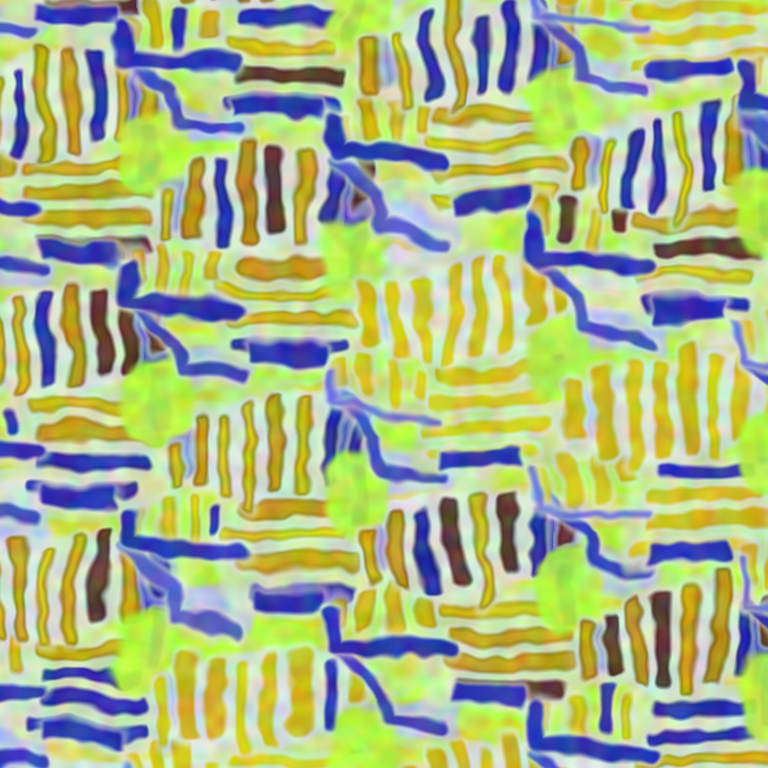
Give the GLSL for this pattern, as a WebGL 1 fragment shader.

```glsl
precision highp float;
// Painterly patchwork: a sheared grid of motifs, each with an oval of upright
// slats, a stack of level slats and blue hooked strokes, on a lime ground.
// Neighbouring motifs are painted in order over noise-warped coordinates.
uniform vec2 u_resolution;

const float VIEW = 7.68;              // canvas height in pattern units
const vec2 CELL = vec2(2.05, 2.45);   // motif spacing
const vec2 ORIGIN = vec2(0.60, 6.68); // centre of the first motif
const float COLUMN_DROP = 1.0;        // each column sits lower than the last
const float PITCH = 0.27;             // slat spacing
const float SOFT = 0.032;             // edge blur
const float HALO = 0.10;              // pale rim around strokes
const float DARK_SHARE = 0.66;        // share of motifs with dark slats
const float GRAIN = 0.16;             // strength of colour mottling

const vec3 PALE = vec3(0.84, 0.89, 0.86);
const vec3 MINT = vec3(0.77, 0.90, 0.58);
const vec3 LIME = vec3(0.71, 0.96, 0.26);
const vec3 YELLOW = vec3(0.84, 0.82, 0.13);
const vec3 OCHRE = vec3(0.71, 0.52, 0.12);
const vec3 BROWN = vec3(0.38, 0.25, 0.20);
const vec3 LAVENDER = vec3(0.69, 0.74, 0.94);
const vec3 BLUE = vec3(0.18, 0.21, 0.69);

float hash(vec2 p) {
  return fract(sin(dot(p, vec2(127.1, 311.7))) * 43758.5453);
}

float noise(vec2 p) {
  vec2 i = floor(p), f = fract(p);
  f = f * f * (3.0 - 2.0 * f);
  return mix(mix(hash(i), hash(i + vec2(1, 0)), f.x),
             mix(hash(i + vec2(0, 1)), hash(i + vec2(1, 1)), f.x), f.y);
}

vec2 noise2(vec2 p) {
  return vec2(noise(p), noise(p + 37.3)) - 0.5;
}

float box(vec2 p, vec2 halfSize, float corner) {
  vec2 d = abs(p) - halfSize + corner;
  return length(max(d, 0.0)) + min(max(d.x, d.y), 0.0) - corner;
}

float segment(vec2 p, vec2 a, vec2 b) {
  vec2 ab = b - a;
  return length(p - a - ab * clamp(dot(p - a, ab) / dot(ab, ab), 0.0, 1.0));
}

// Flat patch with a blurred edge
void wash(inout vec3 col, float d, vec3 tint, float opacity) {
  col = mix(col, tint, opacity * (1.0 - smoothstep(-0.06, 0.06, d)));
}

// Stroke with a pale halo
void stroke(inout vec3 col, float d, vec3 tint) {
  col = mix(col, PALE, 0.6 * (1.0 - smoothstep(0.0, HALO, d)));
  col = mix(col, tint, 1.0 - smoothstep(-SOFT, SOFT, d));
}

// Row of bars along x; roundness bends the row's outline into an oval
void slats(inout vec3 col, vec2 p, vec2 size, float roundness, float seed, float dark) {
  float k = floor(p.x / PITCH);
  float centre = (k + 0.5) * PITCH;
  float e = centre / size.x;
  if (abs(e) > 1.0) return;
  float pick = hash(vec2(k, seed)), vary = hash(vec2(seed, k + 9.0));
  float len = size.y * mix(1.0, sqrt(1.0 - e * e), roundness) * (0.8 + 0.3 * vary);
  vec2 q = vec2(p.x - centre, p.y - (pick - 0.5) * 0.2);
  vec3 tint = mix(YELLOW, OCHRE, pick * (0.35 + 0.65 * dark));
  float cool = dark * (0.45 + 0.5 * e);
  if (vary < cool) tint = mix(BLUE, BROWN, step(0.7, pick));
  float d = box(q, vec2(0.055 + 0.035 * pick, len), 0.05);
  tint *= 1.0 - 0.3 * dark * smoothstep(-0.06, 0.0, d);
  stroke(col, d, tint);
}

void motif(inout vec3 col, vec2 p, vec2 id) {
  float seed = hash(id + 3.7), other = hash(id + 51.3);
  float dark = seed < DARK_SHARE ? 1.0 : 0.1;
  p += (vec2(other, seed) - 0.5) * 0.14;

  // Lime and lavender patches between the motifs
  wash(col, box(p - vec2(-1.1, 0.45), vec2(0.32, 0.42), 0.25), LIME, 0.9);
  wash(col, box(p - vec2(1.5, -0.25), vec2(0.3 + 0.25 * other, 0.19), 0.1), LAVENDER, 0.85);

  // Level slats below, short upright ones at their left
  vec2 level = p - vec2(0.3, -1.05);
  wash(col, box(level, vec2(0.8, 0.6), 0.15), mix(PALE, MINT, other), 0.75);
  slats(col, vec2(-level.y, level.x), vec2(0.66, 0.66), 0.0, seed + 5.0, dark * 0.6);
  slats(col, p - vec2(-0.9, -0.7), vec2(0.42, 0.25), 0.5, seed + 8.0, dark * 0.4);

  // Oval of upright slats, rising to the right
  vec2 oval = vec2(p.x, p.y - 0.14 * p.x);
  wash(col, (length(oval / vec2(1.08, 0.52)) - 1.0) * 0.5, PALE, 0.85);
  wash(col, box(p - vec2(-0.86, -0.08), vec2(0.13, 0.25), 0.12), mix(LAVENDER, BLUE, 0.5 * dark), 0.8);
  wash(col, box(p - vec2(0.85, 0.0), vec2(0.2, 0.36), 0.18), mix(LAVENDER, BLUE, 0.85 * dark), dark);
  slats(col, oval, vec2(1.05, 0.53), 0.75, seed, dark);

  // Blue strokes: bent one above, hook at lower left, bar and edge
  float bend = min(segment(p, vec2(-1.35, 1.45), vec2(-0.92, 1.05)),
               min(segment(p, vec2(-0.92, 1.05), vec2(-0.85, 0.76)),
                   segment(p, vec2(-0.85, 0.76), vec2(-0.25, 0.68))));
  stroke(col, bend - 0.065, mix(BLUE, LAVENDER, 0.35 * other));
  float hook = min(segment(p, vec2(-1.38, -0.65), vec2(-1.36, -1.0)),
                   segment(p, vec2(-1.36, -1.0), vec2(-0.25, -1.1)));
  stroke(col, hook - 0.03 - 0.05 * dark, mix(LAVENDER, BLUE, 0.4 + 0.6 * dark));
  stroke(col, box(p - vec2(0.2, -1.52), vec2(0.3 + 0.15 * other, 0.09), 0.03), BLUE);
  stroke(col, box(p - vec2(0.96, -0.55), vec2(0.07, 0.3 * dark), 0.04), BLUE);
}

void main() {
  vec2 uv = gl_FragCoord.xy / u_resolution.y * VIEW;
  vec2 q = uv + noise2(uv * 2.2) * 0.16 + noise2(uv * 7.0) * 0.06;

  // Ground: lime fields, pale clearings and level streaks
  vec3 col = mix(PALE, LIME, smoothstep(0.28, 0.6, noise(q * vec2(1.1, 1.7) + 4.0)));
  col = mix(col, MINT, 0.7 * smoothstep(0.5, 0.75, noise(q * vec2(1.3, 6.0))));
  col = mix(col, YELLOW, 0.6 * smoothstep(0.68, 0.85, noise(q * vec2(1.5, 6.5) + 20.0)));

  // Nearby motifs, painted in a fixed order
  float column = floor((q.x - ORIGIN.x) / CELL.x + 0.5);
  for (int i = -1; i <= 1; i++) {
    float cx = column + float(i);
    vec2 top = ORIGIN + vec2(cx * CELL.x, -cx * COLUMN_DROP);
    float row = floor((q.y - top.y) / CELL.y + 0.5);
    for (int j = -1; j <= 1; j++) {
      float cy = row + float(j);
      motif(col, q - top - vec2(0.0, cy * CELL.y), vec2(cx, cy));
    }
  }

  // Soft colour mottling
  col += GRAIN * vec3(noise2(uv * 8.0), noise(uv * 6.0 + 71.0) - 0.5);
  gl_FragColor = vec4(clamp(col, 0.0, 1.0), 1.0);
}
```
